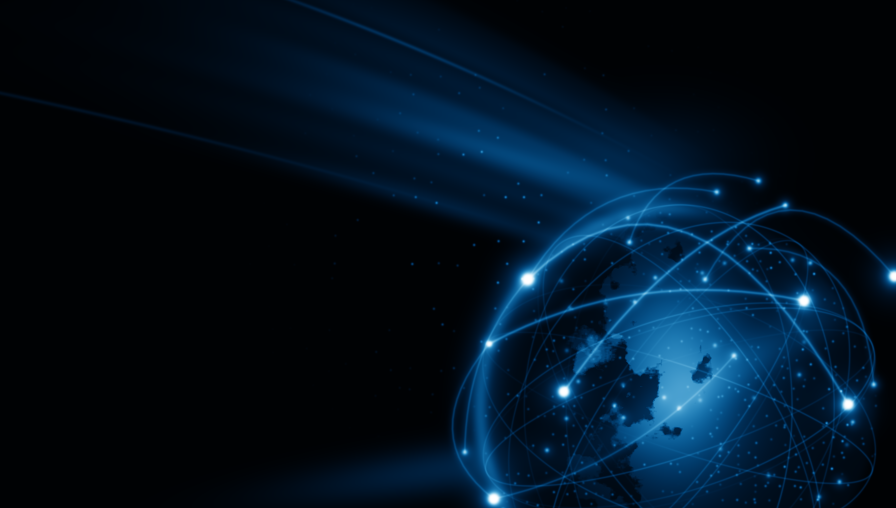
This background is drawn by a WebGL 2 fragment shader. Its source:

```glsl
#version 300 es
precision highp float;
// A dark globe wrapped in glowing network arcs, with blue light streaks from the upper left.
uniform vec2 u_resolution;
out vec4 fragColor;

// Lengths are in canvas heights
const vec2 GLOBE = vec2(1.337, 0.197);
const float RADIUS = 0.392;
const vec2 RIM_LIGHT = vec2(-0.86, 0.51);
const float LINE_WIDTH = 0.0024;
const float AMBIENT = 0.014;
const int ARC_STEPS = 16, ORBITS = 12, NODES = 44, ARCS = 10, HUBS = 6;

// Main arcs: start and end, then the control point of the curve
const vec4 ARC_ENDS[ARCS] = vec4[](
    vec4(1.039, 0.45, 1.67, 0.204), vec4(0.963, 0.323, 1.583, 0.408),
    vec4(1.11, 0.229, 1.546, 0.596), vec4(1.039, 0.45, 1.411, 0.622),
    vec4(1.239, 0.523, 1.493, 0.644), vec4(1.388, 0.45, 1.761, 0.456),
    vec4(0.972, 0.018, 0.963, 0.323), vec4(0.915, 0.11, 1.039, 0.45),
    vec4(1.475, 0.511, 1.72, 0.243), vec4(0.972, 0.018, 1.445, 0.3));
const vec2 ARC_BEND[ARCS] = vec2[](
    vec2(1.353, 0.755), vec2(1.25, 0.477), vec2(1.319, 0.53), vec2(1.17, 0.667), vec2(1.296, 0.702),
    vec2(1.537, 0.72), vec2(0.814, 0.14), vec2(0.917, 0.312), vec2(1.7, 0.52), vec2(1.25, 0.08));
const vec2 HUB[HUBS] = vec2[](vec2(1.039, 0.45), vec2(1.583, 0.408), vec2(1.11, 0.229),
    vec2(1.67, 0.204), vec2(0.972, 0.018), vec2(1.761, 0.456));

float hash(vec2 p) { return fract(sin(dot(p, vec2(127.1, 311.7))) * 43758.5453); }

float noise(vec2 p) {
    vec2 i = floor(p), f = smoothstep(0.0, 1.0, fract(p));
    return mix(mix(hash(i), hash(i + vec2(1, 0)), f.x),
               mix(hash(i + vec2(0, 1)), hash(i + vec2(1, 1)), f.x), f.y);
}

float fbm(vec2 p) {
    float sum = 0.0, amp = 0.5;
    for (int i = 0; i < 5; i++) { sum += amp * noise(p); p = p * 2.03 + 7.1; amp *= 0.5; }
    return sum;
}

float bell(float d, float w) { return exp(-d * d / (w * w)); }

mat2 turn(float a) { return mat2(cos(a), -sin(a), sin(a), cos(a)); }

float arcDistance(vec2 p, vec2 a, vec2 c, vec2 b) {
    float best = 9.0;
    vec2 last = a;
    for (int i = 1; i <= ARC_STEPS; i++) {
        float t = float(i) / float(ARC_STEPS);
        vec2 next = mix(mix(a, c, t), mix(c, b, t), t), d = next - last, q = p - last;
        best = min(best, length(q - d * clamp(dot(q, d) / dot(d, d), 0.0, 1.0)));
        last = next;
    }
    return best;
}

// One randomly placed speck in some of the grid cells
float dust(vec2 p, float cell, float share) {
    vec2 id = floor(p / cell);
    vec2 spot = (id + 0.2 + 0.6 * vec2(hash(id), hash(id + 19.3))) * cell;
    return step(hash(id + 5.7), share) * (0.3 + hash(id + 3.1)) * bell(length(p - spot), 0.0025);
}

// Fan of light between two curved edges, plus fainter streaks
float streaks(vec2 p) {
    float d = p.x - 0.573;
    float low = 0.817 - 0.21 * p.x - 0.048 * p.x * p.x;
    float high = 1.0 - 0.36 * d - 0.12 * d * d;
    float across = (p.y - low) / (high - low);
    float reach = bell(p.x - 1.05, 0.58) * (1.0 - smoothstep(1.15, 1.5, p.x));
    float fan = smoothstep(-0.2, 0.4, across) * (1.0 - smoothstep(0.8, 1.6, across));
    float light = fan * reach * (0.12 + 0.2 * noise(vec2(across * 9.0, p.x * 1.2)));
    float middle = p.y - 0.794 + 0.32 * (p.x - 0.688);
    light += 0.25 * bell(middle, 0.022) * bell(p.x - 1.05, 0.26);
    light += 0.16 * bell(middle - 0.02, 0.06) * bell(p.x - 1.05, 0.35);
    light += 0.3 * bell(p.y - high, 0.004) * bell(p.x - 0.8, 0.28);
    light += 0.13 * bell(p.y - low, 0.004) * bell(p.x - 0.2, 0.5);
    light += 0.2 * bell(p.y - low, 0.022) * bell(p.x - 0.9, 0.32);
    light += 0.14 * bell(length((p - vec2(1.3, 0.69)) / vec2(1.0, 0.6)), 0.16);
    return light + 0.28 * bell(p.y - 0.15 * (p.x - 0.36), 0.045) * bell(p.x - 0.92, 0.32);
}

// Lit sea, dark land, slanted beam, bright rim and city specks
float globe(vec2 p) {
    vec2 q = p - GLOBE, beam = turn(0.52) * (p - vec2(1.42, 0.26));
    float r = length(q), inside = 1.0 - smoothstep(RADIUS - 0.02, RADIUS + 0.01, r);
    float land = smoothstep(0.45, 0.53, fbm(p * 17.0 + 2.4) - 1.7 * (p.x - 1.25));
    float sea = 1.15 * bell(length((p - vec2(1.33, 0.26)) / vec2(0.75, 1.1)), 0.145);
    sea += 0.25 * bell(length(p - vec2(1.3, 0.25)), 0.26);
    float isle = length((p - vec2(1.18, 0.31)) / vec2(0.8, 1.0)) + 0.1 * fbm(p * 22.0);
    float light = sea * (1.0 - 0.85 * land) + 0.55 * (1.0 - smoothstep(0.085, 0.1, isle));
    light += 0.04 + 0.36 * bell(beam.x, 0.23) * bell(beam.y, 0.045);
    light += 0.5 * dust(p, 0.019, 0.3) + dust(p + 0.3, 0.03, 0.3) * smoothstep(1.3, 1.6, p.x);
    float rim = smoothstep(0.1, 0.9, dot(q / max(r, 0.001), RIM_LIGHT));
    return inside * light + rim * (0.5 * bell(r - RADIUS, 0.014) + 0.25 * bell(r - RADIUS, 0.04));
}

float network(vec2 p) {
    float light = 0.0;
    for (int i = 0; i < ARCS; i++) {
        vec4 e = ARC_ENDS[i];
        float strength = i < 3 ? 0.9 : 0.45, d = arcDistance(p, e.xy, ARC_BEND[i], e.zw);
        light += strength * (0.7 * bell(d, LINE_WIDTH * (0.7 + 0.5 * strength)) + 0.2 * bell(d, 0.008));
        float tip = min(length(p - e.xy), length(p - e.zw));
        light += 1.6 * bell(tip, 0.005) + 0.3 * bell(tip, 0.014);
    }
    for (int i = 0; i < ORBITS; i++) { // thin tilted orbits
        float k = float(i);
        vec2 q = turn(k * 0.63 + 0.3) * (p - GLOBE) + 0.0001;
        vec2 axes = RADIUS * vec2(1.02, 0.2 + 0.7 * hash(vec2(k, 4.0)));
        float f = length(q / axes), d = abs(f - 1.0) * f / length(q / (axes * axes));
        light += 0.28 * bell(d, LINE_WIDTH * 0.8) * (0.55 + 0.45 * sin(atan(q.y, q.x) + k));
    }
    for (int i = 0; i < NODES; i++) { // scattered small nodes
        float k = float(i), a = k * 2.4;
        float d = length(p - GLOBE - RADIUS * 1.04 * sqrt(hash(vec2(k, 8.0))) * vec2(cos(a), sin(a)));
        light += (0.4 + hash(vec2(k, 2.0))) * (bell(d, 0.004) + 0.16 * bell(d, 0.013));
    }
    for (int i = 0; i < HUBS; i++) {
        float d = length(p - HUB[i]);
        light += 5.0 * bell(d, 0.0085) + 0.8 * bell(d, 0.02) + 0.2 * bell(d, 0.05);
    }
    return light;
}

void main() {
    vec2 p = gl_FragCoord.xy / u_resolution.y;
    float outside = smoothstep(RADIUS - 0.03, RADIUS + 0.01, length(p - GLOBE));
    float drift = outside * bell(length(p - vec2(1.0, 0.56)), 0.24);
    float light = AMBIENT + streaks(p) * mix(0.25, 1.0, outside) + drift * dust(p, 0.042, 0.4);
    light += globe(p) + network(p);
    // One brightness drives the ramp from black through blue to white
    float b = 1.0 - exp(-light);
    fragColor = vec4(pow(b, 6.0), b * (0.46 + 0.2 * b + 0.34 * pow(b, 4.0)), b, 1.0);
}
```
